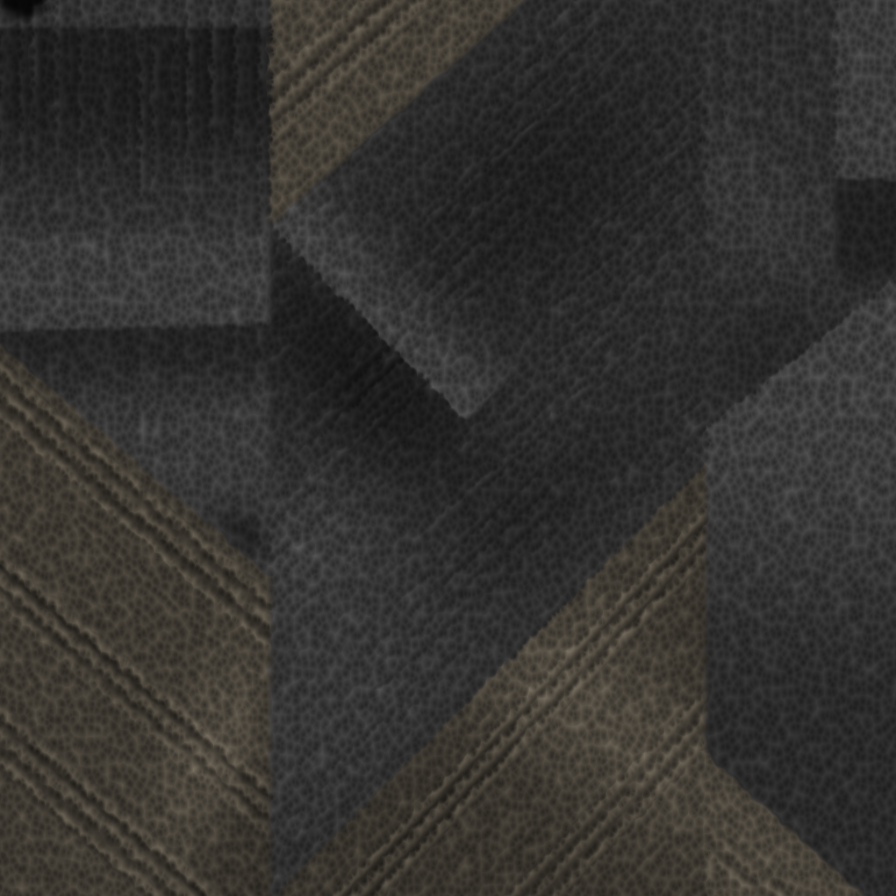
Reproduce this texture procedurally as a WebGL 1 fragment shader.

```glsl
precision highp float;
// Patchwork of dark woven cloth: three columns of worn grey panels, joined
// by diagonal tan strips with ribbed ribbons. Panels are soft half planes,
// wear is rotated Gaussians, thread is layered sines, grain is cellular noise.
uniform vec2 u_resolution;

vec2 hash2(vec2 c) {
  vec3 h = fract(c.xyx * vec3(0.1031, 0.1030, 0.0973));
  h += dot(h, h.yzx + 33.33);
  return fract((h.xx + h.yz) * h.zy);
}

// Distance to the nearest scattered cell point
float cellular(vec2 p) {
  vec2 id = floor(p), f = fract(p);
  float nearest = 2.0;
  for (int j = -1; j <= 1; j++)
    for (int i = -1; i <= 1; i++) {
      vec2 o = vec2(float(i), float(j));
      nearest = min(nearest, length(o + hash2(id + o) - f));
    }
  return nearest;
}

float edge(float d) { return smoothstep(-0.004, 0.004, d); }

// Soft ellipse whose long axis is turned by angle a
float glow(vec2 d, float a, vec2 r) {
  float c = cos(a), s = sin(a);
  d = vec2(c * d.x + s * d.y, c * d.y - s * d.x) / r;
  return exp(-dot(d, d));
}

// Alternating light and dark ribs inside a band
float ribbon(float s, float centre, float halfWidth, float spacing) {
  float d = s - centre;
  return (1.0 - smoothstep(halfWidth * 0.75, halfWidth, abs(d))) * cos(6.2832 * d / spacing);
}

// Irregular fine lines across coordinate s
float threads(float s) {
  return (sin(s * 290.0 + 2.0 * sin(s * 37.0)) + sin(s * 473.0 + 1.7)
        + sin(s * 171.0 + 3.0 * sin(s * 23.0))) / 3.0;
}

vec3 grey(float tone) { return tone * vec3(1.0, 0.985, 0.985); }
vec3 tan3(float tone) { return tone * vec3(1.0, 0.925, 0.80); }

vec3 leftColumn(vec2 p, float fade) {
  // Banded panels with upright threads
  float tone = mix(0.20, 0.125, edge(p.y - 0.03));
  tone = mix(tone, 0.195, smoothstep(0.10, 0.25, p.y));
  tone = mix(tone, 0.24, smoothstep(0.245, 0.27, p.y));
  float lower = mix(0.145, 0.23, smoothstep(0.38, 0.48, p.y));
  tone = mix(tone, lower, edge(p.y + 0.03 * p.x - 0.37));
  float wear = mix(0.035, 0.012, smoothstep(0.15, 0.27, p.y));
  tone += wear * fade * threads(p.x);
  tone -= 0.09 * glow(p - vec2(0.275, 0.595), 0.5, vec2(0.04, 0.025));
  tone *= 1.0 - 0.85 * (1.0 - smoothstep(0.015, 0.035, length(p - vec2(0.025, -0.005))));
  // Ribbed strip falling to the right
  float s = p.y - 0.86 * p.x;
  float ribs = ribbon(s, 0.435, 0.038, 0.027) + ribbon(s, 0.645, 0.034, 0.026)
             + 0.9 * ribbon(s, 0.82, 0.042, 0.028);
  float strip = 0.25 + 0.065 * ribs + 0.022 * threads(s)
              + 0.07 * glow(p - vec2(0.235, 0.84), 1.95, vec2(0.13, 0.045))
              - 0.035 * glow(p - vec2(0.28, 0.98), 0.0, vec2(0.07, 0.09));
  return mix(grey(tone), tan3(strip), edge(s - 0.385));
}

vec3 middleColumn(vec2 p, float fade) {
  float across = p.x - p.y, along = p.x + p.y;
  // Turned panel: pale along its lower left edge, dark at the centre
  float inside = edge(across - 0.05) * (1.0 - edge(along - 0.99));
  float tone = 0.185 + 0.075 * inside * (1.0 - smoothstep(0.07, 0.20, across));
  tone -= 0.055 * glow(p - vec2(0.60, 0.21), -0.75, vec2(0.19, 0.12));
  tone -= 0.075 * (1.0 - inside) * glow(p - vec2(0.405, 0.42), 0.785, vec2(0.19, 0.075));
  tone += 0.05 * glow(p - vec2(0.34, 0.61), -0.785, vec2(0.09, 0.07));
  tone += 0.04 * glow(p - vec2(0.38, 0.77), -0.785, vec2(0.22, 0.10));
  tone -= 0.03 * glow(p - vec2(0.61, 0.56), -0.75, vec2(0.20, 0.05));
  tone += 0.025 * fade * threads(p.y + 0.9 * p.x);
  vec3 col = grey(tone);
  // Upper tan corner
  float s = p.y + 0.88 * p.x;
  float corner = 0.275 + 0.055 * ribbon(s, 0.39, 0.045, 0.03) + 0.018 * threads(s);
  col = mix(col, tan3(corner), 1.0 - edge(s - 0.516));
  // Lower ribbed strip rising to the right
  s = p.y + 1.04 * p.x;
  float strip = 0.225 + 0.065 * ribbon(s, 1.415, 0.036, 0.024)
              + 0.06 * ribbon(s, 1.62, 0.038, 0.026) + 0.018 * threads(s)
              + 0.085 * glow(p - vec2(0.67, 0.80), 0.65, vec2(0.22, 0.085))
              + 0.03 * glow(p - vec2(0.72, 0.64), -0.785, vec2(0.16, 0.05));
  return mix(col, tan3(strip), edge(along - 1.306));
}

vec3 rightColumn(vec2 p, float fade) {
  // Stacked upper panels
  float tone = 0.185 + 0.035 * glow(p - vec2(0.84, 0.23), 0.785, vec2(0.13, 0.06));
  tone -= 0.03 * glow(p - vec2(0.86, 0.38), -0.6, vec2(0.08, 0.05));
  tone += 0.02 * fade * threads(p.x) * (1.0 - smoothstep(0.12, 0.18, p.y));
  float block = mix(0.24, 0.135, edge(p.y - 0.2));
  tone = mix(tone, block, edge(p.x - 0.933) * (1.0 - smoothstep(0.29, 0.33, p.y)));
  // Large panel darkening downward, then the tan corner
  float panel = mix(0.25, 0.17, smoothstep(0.46, 0.82, p.y));
  panel += 0.01 * threads(p.y + 0.8 * p.x);
  tone = mix(tone, panel, edge(p.y + 0.8 * p.x - 1.11));
  float s = p.y - 0.9 * p.x;
  float corner = 0.29 + 0.03 * ribbon(s, 0.215, 0.035, 0.025) + 0.015 * threads(s);
  return mix(grey(tone), tan3(corner), edge(s - 0.132));
}

void main() {
  vec2 p = gl_FragCoord.xy / u_resolution;
  p.y = 1.0 - p.y; // measure downward from the top edge
  float fine = cellular(p * vec2(125.0, 95.0)) - 0.45;
  float coarse = cellular(p * 48.0 + 7.0) - 0.45;
  vec2 q = p + 0.006 * vec2(fine, coarse); // frayed seams
  float fade = 0.8 + 0.9 * coarse + 0.3 * sin(p.x * 31.0 + p.y * 17.0);
  vec3 col = mix(leftColumn(q, fade), middleColumn(q, fade), edge(q.x - 0.302));
  col = mix(col, rightColumn(q, fade), edge(q.x - 0.788));
  col *= 1.0 + 0.5 * fine + 0.22 * coarse;
  gl_FragColor = vec4(col, 1.0);
}
```
